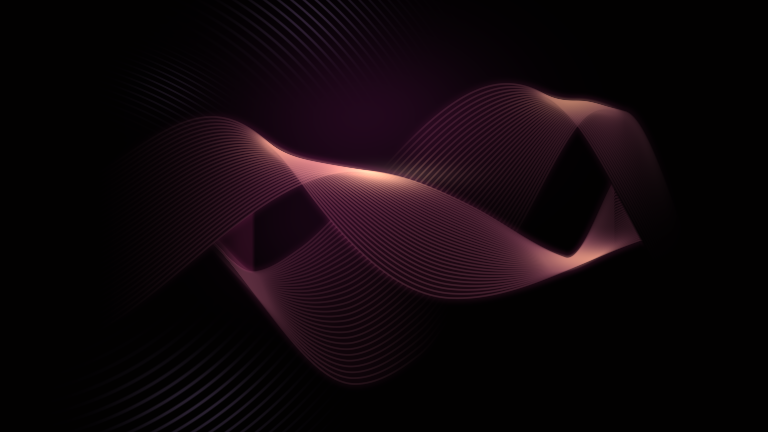
Give the GLSL for this background, as a WebGL 1 fragment shader.

```glsl
precision highp float;

uniform vec2 u_resolution;

// Layout grid: 432 units high, y pointing down
const float GRID_HEIGHT = 432.0;
const int STRANDS = 31;
const float STRAND_WIDTH = 0.75;
const float HALO_WIDTH = 4.5;
const vec3 BASE = vec3(0.006, 0.002, 0.004);
const vec3 PLUM = vec3(0.125, 0.028, 0.105);
const vec3 MAUVE = vec3(0.30, 0.08, 0.19);
const vec3 ROSE = vec3(0.55, 0.33, 0.38);
const vec3 GOLD = vec3(0.98, 0.76, 0.50);
const vec3 CREAM = vec3(1.0, 0.90, 0.74);
const vec3 SLATE = vec3(0.15, 0.12, 0.18);

// Cubic span between knots given as (x, y, slope)
float span(float x, vec3 a, vec3 b) {
  float w = b.x - a.x;
  float u = clamp((x - a.x) / w, 0.0, 1.0);
  float v = 1.0 - u;
  return a.y + (b.y - a.y) * u * u * (3.0 - 2.0 * u)
    + w * u * v * (a.z * v - b.z * u);
}

float curve(float x, vec3 a, vec3 b, vec3 c, vec3 d, vec3 e) {
  if (x < b.x) return span(x, a, b);
  if (x < c.x) return span(x, b, c);
  if (x < d.x) return span(x, c, d);
  return span(x, d, e);
}

// Each ribbon: heights of its first edge, middle control and last edge
vec3 mainRibbon(float x) {
  return vec3(
    curve(x, vec3(100, 172, -0.6), vec3(215, 117, 0.05), vec3(300, 180, 1.4),
      vec3(450, 298, 0.05), vec3(640, 240, -0.35)),
    curve(x, vec3(100, 245, -0.5), vec3(300, 136, 0.0), vec3(430, 218, 0.6),
      vec3(568, 262, 0.1), vec3(640, 210, -1.0)),
    curve(x, vec3(100, 330, -0.6), vec3(350, 171, -0.05), vec3(470, 206, 0.5),
      vec3(565, 258, 0.35), vec3(615, 180, -1.7)));
}

vec3 rightRibbon(float x) {
  return vec3(
    curve(x, vec3(380, 172, -1.1), vec3(510, 84, 0.05), vec3(575, 122, 1.2),
      vec3(620, 195, 1.8), vec3(690, 330, 1.9)),
    curve(x, vec3(380, 290, -1.0), vec3(480, 165, -1.2), vec3(575, 78, -0.1),
      vec3(640, 150, 1.6), vec3(690, 270, 2.6)),
    curve(x, vec3(380, 400, -1.0), vec3(520, 225, -1.75), vec3(580, 122, -1.2),
      vec3(625, 112, 0.3), vec3(690, 250, 2.5)));
}

vec3 lowerRibbon(float x) {
  return vec3(
    curve(x, vec3(205, 235, 0.8), vec3(262, 303, 1.3), vec3(355, 384, 0.0),
      vec3(420, 354, -0.8), vec3(470, 285, -1.5)),
    curve(x, vec3(205, 235, 0.85), vec3(260, 288, 0.6), vec3(345, 300, -0.3),
      vec3(420, 235, -1.1), vec3(470, 172, -1.3)),
    curve(x, vec3(205, 235, 0.9), vec3(255, 272, -0.1), vec3(300, 249, -0.7),
      vec3(340, 212, -1.0), vec3(470, 60, -1.2)));
}

float glow(vec2 p, vec2 center, vec2 radius) {
  vec2 q = (p - center) / radius;
  return exp(-dot(q, q));
}

// Sum the strands blended between the edges, with their soft halo
vec3 weave(float y, vec3 edges, vec3 slopes, float pixel, float heat) {
  float core = 0.0;
  float halo = 0.0;
  for (int i = 0; i < STRANDS; i++) {
    float t = float(i) / float(STRANDS - 1);
    vec3 w = vec3((1.0 - t) * (1.0 - t), 2.0 * t * (1.0 - t), t * t);
    float slope = dot(w, slopes);
    float d = abs(y - dot(w, edges)) * inversesqrt(1.0 + slope * slope);
    core += 1.0 - smoothstep(0.0, STRAND_WIDTH + 0.75 * pixel, d);
    halo += exp(-d * d / (HALO_WIDTH * HALO_WIDTH));
  }
  vec3 strand = mix(ROSE, GOLD, min(heat, 1.0));
  return MAUVE * 0.42 * (1.0 - exp(-0.7 * halo))
    + strand * (0.42 + 0.35 * heat) * (1.0 - exp(-core))
    + strand * 0.28 * smoothstep(2.5, 9.0, halo);
}

// Faint parallel strands within a soft patch
float stripes(vec2 p, vec2 normal, float spacing, vec2 center, vec2 radius) {
  float bend = 0.0012 * dot(p - center, p - center);
  float d = abs(fract((dot(p, normal) + bend) / spacing) - 0.5);
  return (1.0 - smoothstep(0.04, 0.24, d)) * glow(p, center, radius);
}

void main() {
  float pixel = GRID_HEIGHT / u_resolution.y;
  vec2 p = vec2(gl_FragCoord.x, u_resolution.y - gl_FragCoord.y) * pixel;
  p.x += 0.5 * (GRID_HEIGHT * 16.0 / 9.0 - u_resolution.x * pixel);

  // Ambient light and distant strands
  vec3 color = BASE + PLUM * glow(p, vec2(365, 115), vec2(120, 80));
  color += PLUM * 0.5 * glow(p, vec2(310, 235), vec2(75, 60));
  color += SLATE * stripes(p, vec2(0.67, -0.74), 8.0, vec2(310, 15), vec2(60, 42));
  color += SLATE * stripes(p, vec2(0.57, 0.82), 10.0, vec2(200, 408), vec2(70, 45));
  color += SLATE * 0.5 * stripes(p, vec2(0.45, -0.89), 6.0, vec2(172, 90), vec2(35, 25));

  float heat = glow(p, vec2(388, 175), vec2(72, 22))
    + 0.7 * glow(p, vec2(275, 145), vec2(50, 25))
    + 0.7 * glow(p, vec2(568, 101), vec2(50, 18))
    + 0.6 * glow(p, vec2(592, 259), vec2(58, 14));

  // Regions left visible around the main ribbon
  vec3 edges = mainRibbon(p.x);
  vec3 slopes = mainRibbon(p.x + 1.0) - edges;
  float above = 1.0 - smoothstep(-2.0, 1.0, p.y - min(edges.x, edges.z));
  above = max(above, smoothstep(562.0, 570.0, p.x));
  float below = smoothstep(-1.0, 2.0, p.y - max(edges.x, edges.z));

  // Main ribbon, cut where it meets the right curtain
  float curtain = 612.0 + (p.y - 185.0) * 0.53;
  float fade = smoothstep(85.0, 320.0, p.x) * (1.0 - smoothstep(-2.0, 2.0, p.x - curtain));
  fade *= 1.0 - 0.5 * smoothstep(570.0, 600.0, p.x) * smoothstep(255.0, 225.0, p.y);
  color += fade * weave(p.y, edges, slopes, pixel, heat);

  // Right ribbon and its falling curtain
  edges = rightRibbon(p.x);
  slopes = rightRibbon(p.x + 1.0) - edges;
  fade = smoothstep(380.0, 430.0, p.x) * (1.0 - smoothstep(595.0, 692.0, p.x));
  fade *= 0.75 * above * (1.0 - smoothstep(100.0, 285.0, p.y));
  color += fade * weave(p.y, edges, slopes, pixel, heat);

  // Lower bowl and the small fan at its left
  edges = lowerRibbon(p.x);
  slopes = lowerRibbon(p.x + 1.0) - edges;
  fade = smoothstep(205.0, 245.0, p.x) * (1.0 - smoothstep(350.0, 455.0, p.x));
  color += 0.65 * fade * below * weave(p.y, edges, slopes, pixel, heat);
  float fan = below * smoothstep(2.0, -2.0, p.y - edges.z) * smoothstep(256.0, 251.0, p.x);
  color += MAUVE * 0.4 * fan * smoothstep(205.0, 245.0, p.x);

  // Bloom over the bright fold
  color += CREAM * 0.16 * glow(p, vec2(390, 175), vec2(55, 11));
  gl_FragColor = vec4(min(color, 1.0), 1.0);
}
```
